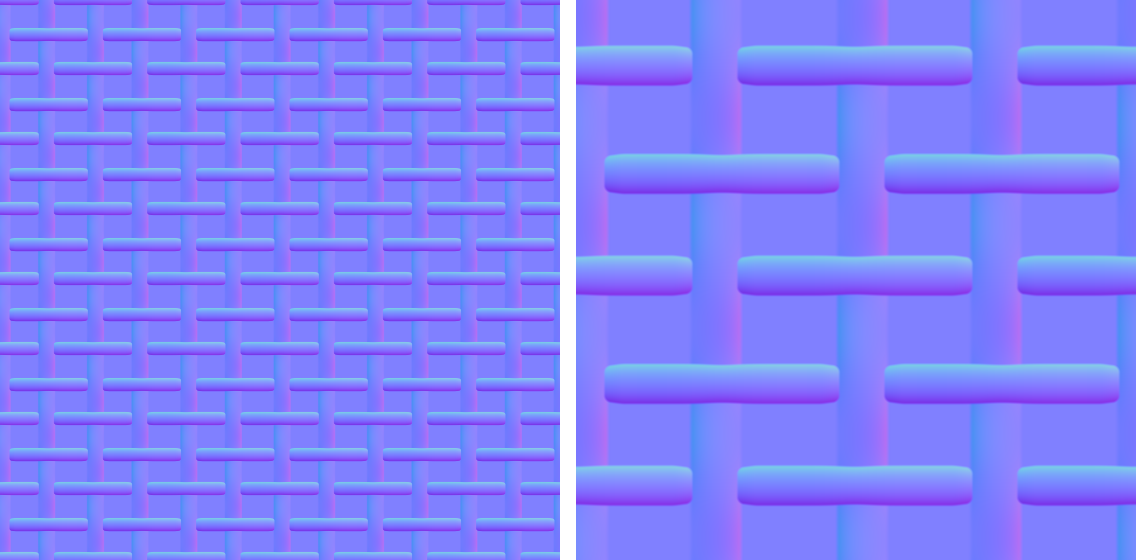
Left, the full canvas; right, a detail of the centre.
Give the GLSL for this texture map, as a three.js fragment shader.

```glsl
// Tangent-space normal map of a plain woven wire mesh, 6 repeats across and 8 up.
varying vec2 vUv;

const float TAU = 6.2831853;
const vec2 REPEATS = vec2(6.0, 8.0);
const vec2 CELL = vec2(128.0, 96.0);   // one repeat; the canvas spans 768 units
const float UPRIGHT_SOFT = 1.3;        // half widths of the smoothed edges
const float LEVEL_SOFT = 0.8;
const float WIRE_HALF = 11.5;          // upright wire
const vec2 BAR_HALF = vec2(53.7, 9.1); // visible part of a level wire
const float BAR_CORNER = 3.0;

// Signed offset to the nearest copy of a centre.
vec2 wrapOffset(vec2 p, vec2 centre) {
  return mod(p - centre + 0.5 * CELL, CELL) - 0.5 * CELL;
}

float coverage(float dist, float soft) {
  return 1.0 - smoothstep(-soft, soft, dist);
}

float roundedBox(vec2 p, vec2 halfSize, float radius) {
  vec2 d = abs(p) - halfSize + radius;
  return length(max(d, 0.0)) + min(max(d.x, d.y), 0.0) - radius;
}

// Slope across a round wire, steeper at its flanks.
float flank(float t, float linear, float rim) {
  t = clamp(t, -1.0, 1.0);
  return t * (linear + rim * t * t);
}

// Upright wire: xy is the tilt, z the coverage. Its crest is at p.y = 0.
vec3 uprightWire(vec2 p) {
  float t = clamp(p.x / WIRE_HALF, -1.0, 1.0);
  float rise = sin(TAU * p.y / CELL.y);
  float lean = 1.0 - 0.6 * rise * t;   // stronger on one diagonal
  float across = flank(t, 0.22, 0.08) * lean;
  float along = 0.085 * rise * lean;
  return vec3(across, along, coverage(abs(p.x) - WIRE_HALF, UPRIGHT_SOFT));
}

// Level wire: narrows a little at its ends and over the wire beneath.
vec3 levelWire(vec2 p) {
  float endness = smoothstep(44.0, BAR_HALF.x, abs(p.x));
  float pinch = 0.5 * exp(-p.x * p.x / 90.0);
  vec2 halfSize = BAR_HALF - vec2(0.0, 0.9 * endness + pinch);
  float across = flank(p.y / halfSize.y, 0.47, 0.19);
  float along = 0.05 * sin(TAU * p.x / CELL.x) + 0.07 * sign(p.x) * endness;
  float dist = roundedBox(p, halfSize, BAR_CORNER);
  return vec3(along, across, coverage(dist, LEVEL_SOFT));
}

vec2 layer(vec2 tilt, vec3 wire) {
  return mix(tilt, wire.xy, wire.z);
}

void main() {
  vec2 p = vUv * REPEATS * CELL;
  vec2 tilt = vec2(0.0);

  // Upright wires, with crests on alternate rows
  tilt = layer(tilt, uprightWire(wrapOffset(p, vec2(64.0, 2.0))));
  tilt = layer(tilt, uprightWire(wrapOffset(p, vec2(3.0, 48.5))));

  // Level wires, staggered by half a repeat
  tilt = layer(tilt, levelWire(wrapOffset(p, vec2(66.7, 48.5))));
  tilt = layer(tilt, levelWire(wrapOffset(p, vec2(127.5, 2.0))));

  // Pack the unit normal into colour
  vec3 normal = vec3(tilt, sqrt(max(1.0 - dot(tilt, tilt), 0.0)));
  gl_FragColor = vec4(0.5 + 0.5 * normal, 1.0);
}
```
